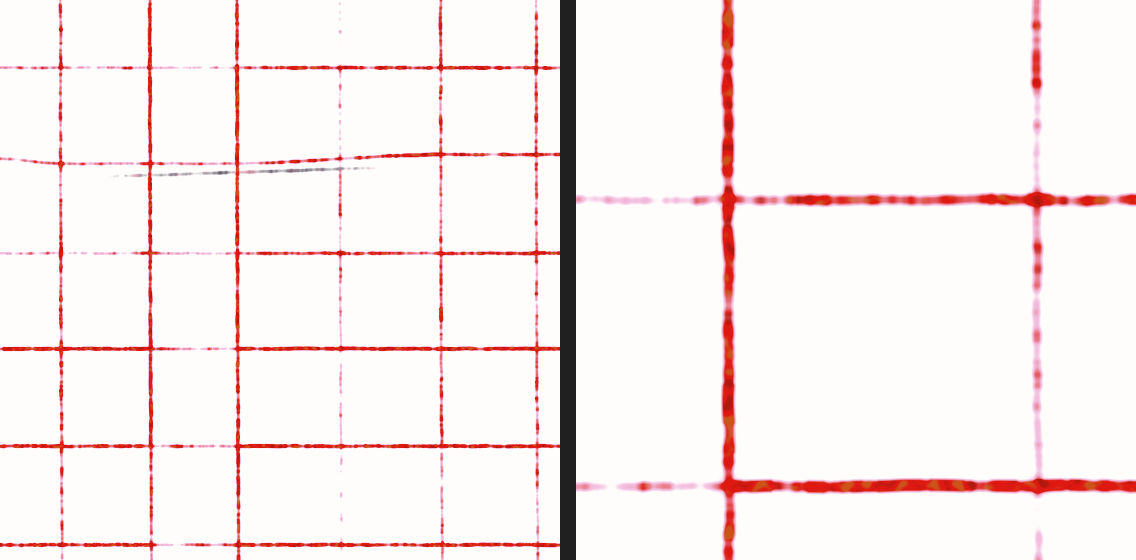
Left: the whole. Right: its middle third, enlarged.
Give the GLSL for this pattern, as a three.js fragment shader.

```glsl
// Hand-ruled red ink grid, six lines each way, on white paper with a grey stray stroke.
varying vec2 vUv;

vec2 gradientAt(vec2 cell) {
  float h = fract(sin(dot(cell, vec2(127.1, 311.7))) * 43758.55);
  return vec2(cos(6.2832 * h), sin(6.2832 * h));
}

float gradientNoise(vec2 p) {
  vec2 i = floor(p), f = fract(p);
  vec2 u = f * f * f * (f * (f * 6.0 - 15.0) + 10.0);
  vec2 e = vec2(0.0, 1.0);
  float low = mix(dot(gradientAt(i), f),
                  dot(gradientAt(i + e.yx), f - e.yx), u.x);
  float high = mix(dot(gradientAt(i + e.xy), f - e.xy),
                   dot(gradientAt(i + e.yy), f - e.yy), u.x);
  return mix(low, high, u.y);
}

float bump(float x, float center, float width) {
  float t = (x - center) / width;
  return exp(-t * t);
}

// Ink density of a stroke: uneven flow changes both its darkness and its width.
float stroke(float dist, float along, float strength, float seed) {
  float flow = strength + 0.3 * gradientNoise(vec2(along * 11.0, seed))
             + 0.5 * gradientNoise(vec2(along * 75.0, seed + 20.0))
             + 0.35 * gradientNoise(vec2(along * 170.0, seed + 40.0));
  flow = clamp(flow, 0.0, 1.0);
  float wobble = 0.0012 * gradientNoise(vec2(along * 45.0, seed + 60.0));
  float halfWidth = 0.0013 + 0.0021 * flow;
  return flow * (1.0 - smoothstep(halfWidth - 0.0017, halfWidth + 0.0017, abs(dist + wobble)));
}

float columnStrength(float n, float y) {
  float s = 0.56 + 0.46 * bump(n, 1.5, 0.8) - 0.42 * bump(n, 3.0, 0.5);
  s -= 0.22 * min(abs(n - 2.0), 1.0) * (1.0 - smoothstep(0.05, 0.28, y));
  return s + 0.2 * bump(n, 3.0, 0.4) * bump(y, 0.62, 0.09);
}

float rowStrength(float n, float x) {
  float upper = smoothstep(2.0, 3.0, n);
  float paleSpan = smoothstep(0.26, 0.28, x) - smoothstep(0.41, 0.43, x);
  float s = 0.88 - upper * mix(0.43, 0.2, smoothstep(0.4, 0.55, x));
  return s - mix(0.42, 0.12, upper) * paleSpan;
}

void main() {
  vec2 p = vUv;
  float ink = 0.0, nearColumn = 1.0, nearRow = 1.0;

  // Columns lean slightly; the fifth row bends.
  for (int i = 0; i < 6; i++) {
    float n = float(i);
    float seed = n * 3.0 + 0.5;
    float columnX = 0.109 + 0.1697 * n - 0.025 * bump(n, 2.0, 1.1)
                  + 0.003 * (1.0 - p.y) * (1.0 - p.y);
    float rowY = 0.027 + 0.1704 * n + 0.01 * sin(0.6283 * n);
    float bend = 0.016 * smoothstep(0.4, 0.8, p.x) - 0.0065
               + 0.009 * (1.0 - smoothstep(0.0, 0.11, p.x));
    rowY += bend * bump(n, 4.0, 0.3);

    float dx = p.x - columnX, dy = p.y - rowY;
    ink += stroke(dx, p.y, columnStrength(n, p.y), seed);
    ink += stroke(dy, p.x, rowStrength(n, p.x), seed + 100.0);
    nearColumn = min(nearColumn, abs(dx));
    nearRow = min(nearRow, abs(dy));
  }

  // Ink pools where the lines cross.
  ink += 0.7 * bump(length(vec2(nearColumn, nearRow)), 0.0, 0.0045);
  ink = clamp(ink, 0.0, 1.0);

  // Pale pink deepens through rose to red, with orange and brown flecks.
  vec3 color = mix(vec3(1.0, 0.99, 0.99), vec3(0.95, 0.74, 0.87), smoothstep(0.0, 0.28, ink));
  color = mix(color, vec3(0.92, 0.5, 0.56), smoothstep(0.28, 0.52, ink));
  float fleck = gradientNoise(p * 130.0 + 7.3);
  vec3 red = mix(vec3(0.87, 0.1, 0.07), vec3(0.8, 0.33, 0.1), smoothstep(0.05, 0.4, fleck));
  red = mix(red, vec3(0.62, 0.1, 0.05), 0.7 * smoothstep(0.1, 0.45, -fleck));
  color = mix(color, red, smoothstep(0.45, 0.78, ink));

  // A broken grey stroke runs below the bent row, tapering at both ends.
  float strayY = 0.685 + 0.032 * (p.x - 0.2);
  float span = smoothstep(0.17, 0.45, p.x) * (1.0 - smoothstep(0.58, 0.7, p.x));
  float inSpan = smoothstep(0.19, 0.21, p.x) * (1.0 - smoothstep(0.66, 0.69, p.x));
  float stray = inSpan * stroke(p.y - strayY, p.x, 0.2 + 0.4 * span, 200.5);
  vec3 strayTint = mix(vec3(0.3, 0.27, 0.33), vec3(0.75, 0.45, 0.55),
                       smoothstep(-0.1, 0.35, gradientNoise(vec2(p.x * 28.0, 3.5))));
  color = mix(color, strayTint, stray * (1.0 - 0.8 * ink));

  gl_FragColor = vec4(color, 1.0);
}
```
